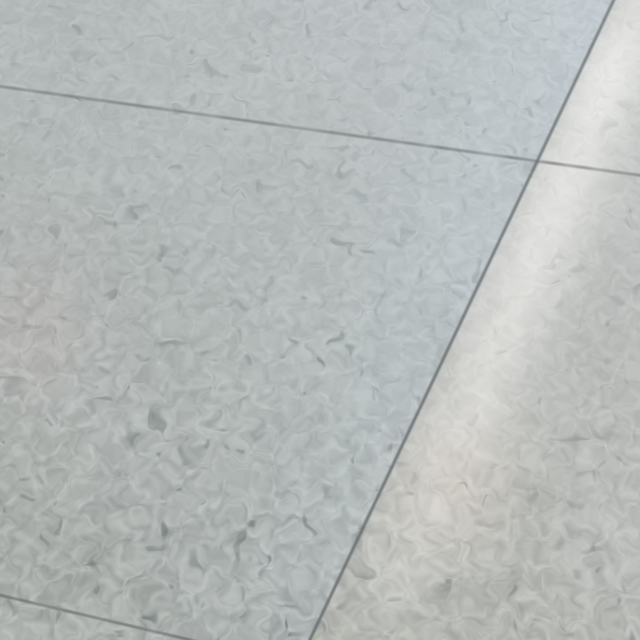
Give the GLSL for this texture, as a WebGL 1 fragment shader.

```glsl
precision highp float;
// Pale speckled floor tiles seen at an angle, with thin dark seams and a glossy light streak.

uniform vec2 u_resolution;

float hash(vec2 p) {
  vec3 q = fract(vec3(p.xyx) * 0.1031);
  q += dot(q, q.yzx + 33.33);
  return fract((q.x + q.y) * q.z);
}

float noise(vec2 p) {
  vec2 i = floor(p), f = fract(p);
  f = f * f * (3.0 - 2.0 * f);
  return mix(mix(hash(i), hash(i + vec2(1.0, 0.0)), f.x),
             mix(hash(i + vec2(0.0, 1.0)), hash(i + vec2(1.0, 1.0)), f.x), f.y);
}

// Soft round patch, 1 at its centre
float patchAt(vec2 p, vec2 centre, vec2 radius) {
  vec2 d = (p - centre) / radius;
  return exp(-dot(d, d));
}

// Coverage of the seams that lie on whole values of a tile coordinate
float seam(float coord, float tileSize, float halfWidth) {
  float d = abs(fract(coord + 0.5) - 0.5) * tileSize;
  float soft = 0.0014 + 0.7 / u_resolution.y;
  return 1.0 - smoothstep(halfWidth - soft, halfWidth + soft, d);
}

void main() {
  vec2 uv = gl_FragCoord.xy / u_resolution;

  // Perspective tile grid: whole values of tile are seams
  vec2 size = vec2(1.25 - 0.2 * uv.y, 0.795 + 0.096 * uv.x);
  vec2 tile = vec2(uv.x - 0.484 - 0.475 * uv.y, uv.y - 0.07 + 0.235 * uv.x) / size;
  float across = tile.x * size.x;
  float rightSide = smoothstep(-0.004, 0.008, across);

  // Broad shading, darker and warmer towards the near left corner
  float lift = smoothstep(-0.1, 1.35, uv.x * 0.6 + uv.y * 0.75);
  vec3 color = mix(vec3(0.662, 0.682, 0.668), vec3(0.738, 0.763, 0.768), lift);
  color += (noise(uv * 7.0 + 40.0) - 0.5) * 0.018;
  color += vec3(0.022, 0.0, 0.002) * patchAt(uv, vec2(0.05, 0.48), vec2(0.09, 0.12));

  // Cool glow left of the long seam, neutral tone right of it
  float glow = exp(-across * across / 0.03) * (1.0 - rightSide);
  color += vec3(0.022, 0.03, 0.045) * glow * (0.4 + 0.6 * uv.y);
  color += vec3(0.012, 0.0, -0.012) * rightSide;

  // Glossy streak that widens and fades towards the viewer
  float offset = (across - mix(0.095, 0.045, uv.y)) / mix(0.095, 0.06, uv.y);
  float streak = exp(-offset * offset) * rightSide * smoothstep(-0.25, 0.55, uv.y);
  streak *= 0.8 + 0.4 * noise(uv * 9.0);
  color += vec3(0.135, 0.125, 0.125) * streak;
  color += vec3(0.025, 0.005, 0.0) * patchAt(uv, vec2(0.72, 0.24), vec2(0.09, 0.1));

  // Curled speckles, larger and stronger close to the viewer
  vec2 p = (uv - vec2(0.5, 0.0)) / (1.0 - 0.22 * uv.y) * 78.0 + 150.0;
  vec2 warp = vec2(noise(p * 0.6 + 17.0), noise(p * 0.6 + 71.0)) - 0.5;
  p += warp * 2.2;
  float grain = 0.65 * noise(p) + 0.35 * noise(p * 1.9 + 9.0) - 0.5;
  float contrast = mix(1.25, 0.55, smoothstep(0.0, 1.0, uv.y + 0.25 * uv.x));
  contrast *= 1.0 - 0.4 * min(streak, 1.0);
  color += grain * 0.13 * contrast;

  // Sparse dark flecks
  float fleck = smoothstep(0.74, 0.96, noise(p * 0.72 + 211.0)) * noise(uv * 23.0 + 5.0);
  color -= vec3(0.15, 0.145, 0.14) * fleck * contrast;

  // Seams: the long one is crisp, the cross ones are fainter and uneven
  float wear = 0.7 + 0.5 * noise(uv * 45.0 + 3.0);
  float crossSeam = seam(tile.y, size.y, 0.0023) * wear * mix(0.75, 0.55, uv.y);
  float longSeam = seam(tile.x, size.x * 0.903, 0.0024) * mix(0.9, 0.75, uv.y);
  color = mix(color, vec3(0.43, 0.45, 0.45), min(crossSeam, 1.0));
  color = mix(color, vec3(0.42, 0.44, 0.45), longSeam);

  gl_FragColor = vec4(clamp(color, 0.0, 1.0), 1.0);
}
```
